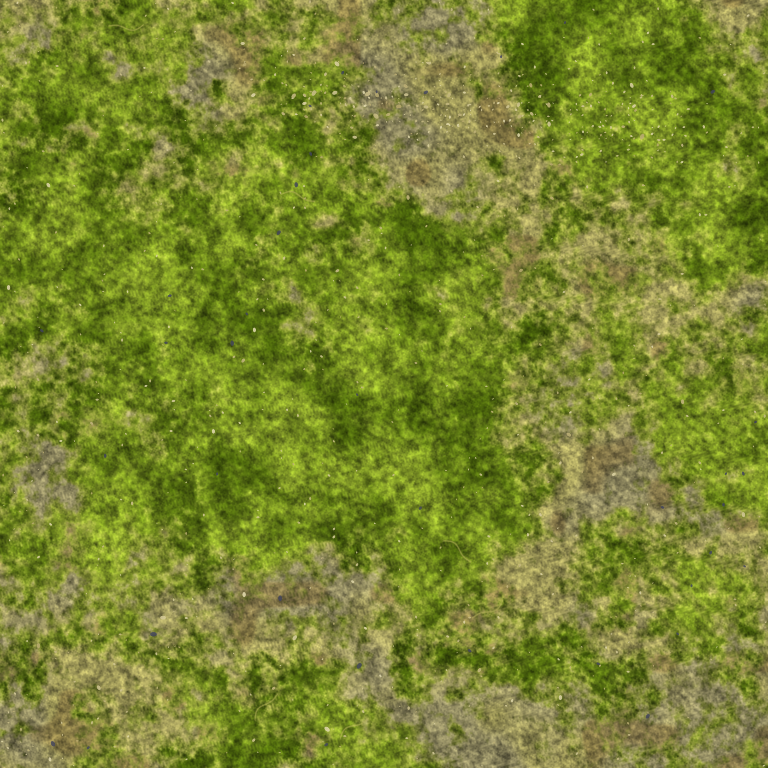
Write a Shadertoy shader that draws this texture.

```glsl
// Mossy ground seen from above: green tufts over patches of dry, grey-brown soil.
// Layered value noise sets cover and tone; jittered cells scatter grit, with a
// denser gravel streak near the top, and a short loop lays a few dry strands.

const vec3 MOSS_DARK  = vec3(0.29, 0.39, 0.045);
const vec3 MOSS_LIGHT = vec3(0.54, 0.63, 0.165);
const vec3 MOSS_DRY   = vec3(0.55, 0.575, 0.235);
const vec3 SOIL_TAN   = vec3(0.60, 0.57, 0.34);
const vec3 SOIL_GREY  = vec3(0.53, 0.50, 0.37);
const vec3 SOIL_RED   = vec3(0.46, 0.38, 0.22);
const vec3 GRIT_PALE  = vec3(0.90, 0.87, 0.70);
const vec3 GRIT_TAN   = vec3(0.72, 0.66, 0.42);
const vec3 CHIP_BLUE  = vec3(0.25, 0.26, 0.36);
const vec3 STRAW      = vec3(0.72, 0.70, 0.36);

float hash(vec2 p) {
    return fract(sin(dot(p, vec2(127.1, 311.7))) * 43758.5453);
}

float noise(vec2 p) {
    vec2 cell = floor(p);
    vec2 f = fract(p);
    f = f * f * (3.0 - 2.0 * f);
    float low  = mix(hash(cell), hash(cell + vec2(1.0, 0.0)), f.x);
    float high = mix(hash(cell + vec2(0.0, 1.0)), hash(cell + vec2(1.0)), f.x);
    return mix(low, high, f.y);
}

// Fractal noise in 0..1; each octave is turned to hide the grid.
float fbm(vec2 p, int octaves, float gain) {
    float sum = 0.0, total = 0.0, weight = 1.0;
    for (int i = 0; i < octaves; i++) {
        sum += weight * noise(p);
        total += weight;
        weight *= gain;
        p = mat2(1.6, 1.2, -1.2, 1.6) * p + vec2(17.3, 9.1);
    }
    return sum / total;
}

// One jittered, rotated oval per cell: x = coverage, y = random tone.
vec2 specks(vec2 uv, float cells, float density, float size, float pixel) {
    vec2 p = uv * cells;
    vec2 id = floor(p);
    vec2 jitter = vec2(hash(id + 3.7), hash(id + 8.2)) - 0.5;
    float angle = 6.2832 * hash(id + 21.4);
    float c = cos(angle), s = sin(angle);
    vec2 q = mat2(c, s, -s, c) * (fract(p) - 0.5 - 0.4 * jitter);
    float grow = hash(id + 13.9);
    float radius = size * mix(0.4, 1.0, grow * grow);
    float dist = length(q * vec2(1.0, 1.5)) - radius;
    float edge = 0.7 * pixel * cells;
    float present = step(hash(id + 31.6), density);
    return vec2(present * (1.0 - smoothstep(-edge, edge, dist)), hash(id + 47.5));
}

// Thin bent stem of the given half length.
float strand(vec2 p, float angle, float reach, float pixel) {
    float c = cos(angle), s = sin(angle);
    p = mat2(c, s, -s, c) * p;
    p.y += 8.0 * p.x * p.x + 0.003 * sin(p.x * 150.0);
    float dist = length(vec2(max(abs(p.x) - reach, 0.0), p.y)) - 0.0009;
    return 1.0 - smoothstep(-pixel, pixel, dist);
}

// Gently sloping streak of gravel, fading at both ends.
float gravelStreak(vec2 uv) {
    float offset = (uv.y - 0.88 + 0.09 * (uv.x - 0.37)) / 0.042;
    float ends = smoothstep(0.28, 0.42, uv.x) * (1.0 - smoothstep(0.82, 0.98, uv.x));
    return exp(-offset * offset) * ends;
}

void mainImage(out vec4 fragColor, in vec2 fragCoord) {
    vec2 uv = fragCoord / iResolution.y;
    float pixel = 1.0 / iResolution.y;
    float gravel = gravelStreak(uv);

    // Noise fields, from broad patches down to fine grain
    vec2 warp = vec2(noise(uv * 9.0 + 4.0), noise(uv * 9.0 + 31.0)) - 0.5;
    float patches = fbm(uv * 5.0 + 0.5 * warp + 6.0, 5, 0.6);
    float tufts = fbm(uv * 42.0 + 12.0, 4, 0.65);
    float tone = fbm(uv * 13.0 + 50.0, 5, 0.7);
    float grain = fbm(uv * 120.0 + 80.0, 3, 0.75);

    // Moss
    float lit = smoothstep(0.24, 0.76, tone + 0.35 * (tufts - 0.5));
    vec3 color = mix(MOSS_DARK, MOSS_LIGHT, lit);

    // Worn moss giving way to bare soil
    float wear = patches + 0.45 * (tufts - 0.5) + 0.12 * (grain - 0.5) + 0.07 * gravel;
    vec3 soil = mix(SOIL_TAN, SOIL_GREY, smoothstep(0.4, 0.6, fbm(uv * 8.0 + 90.0, 3, 0.5)));
    soil = mix(soil, SOIL_RED, 0.6 * smoothstep(0.68, 0.82, noise(uv * 22.0 + 70.0)));
    color = mix(color, MOSS_DRY, 0.85 * smoothstep(0.46, 0.60, wear));
    color = mix(color, soil, 0.9 * smoothstep(0.55, 0.68, wear));

    // Fine light and shade
    color *= 1.0 + 1.15 * (grain - 0.5) + 0.35 * (tufts - 0.5);

    // Dry strands
    for (int i = 0; i < 6; i++) {
        vec2 seed = vec2(float(i), 5.3);
        vec2 center = vec2(hash(seed), hash(seed + 2.6));
        float stem = strand(uv - center, 6.2832 * hash(seed + 7.1), 0.022, pixel);
        color = mix(color, STRAW, 0.6 * stem);
    }

    // Grit, gravel and dark chips
    vec2 fine = specks(uv, 130.0, 0.035 + 0.30 * gravel, 0.28, pixel);
    vec2 coarse = specks(uv + 0.37, 75.0, 0.012 + 0.32 * gravel, 0.30, pixel);
    vec2 chips = specks(uv + 0.71, 48.0, 0.012, 0.22, pixel);
    color = mix(color, mix(GRIT_TAN, GRIT_PALE, fine.y), 0.8 * fine.x);
    color = mix(color, mix(GRIT_TAN, GRIT_PALE, coarse.y), 0.85 * coarse.x);
    color = mix(color, CHIP_BLUE, 0.8 * chips.x);

    fragColor = vec4(clamp(color, 0.0, 1.0), 1.0);
}
```
